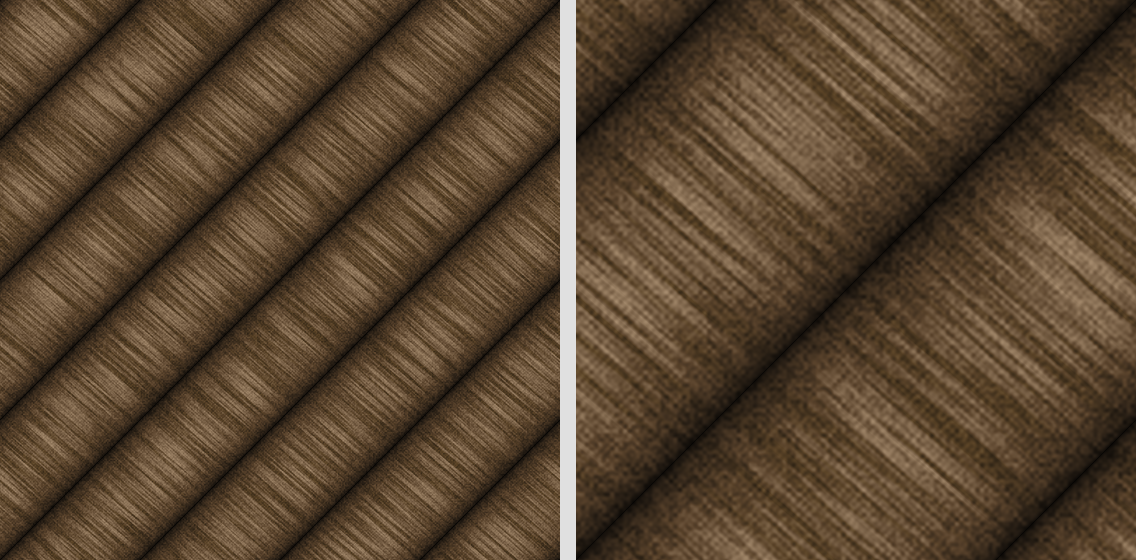
Left: the whole. Right: its middle third, enlarged.
Give the GLSL for this pattern, as a three.js fragment shader.

```glsl
// Diagonal rolls of brown fibrous cloth, separated by dark soft grooves.
varying vec2 vUv;

const float PI = 3.14159265;
const float ROLLS = 4.0;            // rolls along each edge
const float FIBRE_SKEW = 0.08;      // lean of the fibres across a roll
const float FIBRE_CONTRAST = 0.25;
const float FIBRE_SHARPNESS = 2.3;
const float FIBRE_EDGE = 0.35;      // share of the fibres left at the grooves
const float FIBRE_WARMTH = 0.12;    // extra brown in the dark fibres
const float PATCH_CONTRAST = 0.10;
const float GRAIN_CELLS = 400.0;
const float GRAIN_CENTRE = 0.28;
const float GRAIN_EDGE = 0.65;
const float WEAVE_THREADS = 170.0;
const float WEAVE_CONTRAST = 0.10;
const float ROUNDNESS = 0.48;       // falloff of light toward the grooves
const float GROOVE_TONE = 0.03;
const float CREST_TONE = 0.44;
const vec3 SHADOW = vec3(0.13, 0.10, 0.07);
const vec3 UMBER = vec3(0.35, 0.26, 0.17);
const vec3 TAN = vec3(0.58, 0.48, 0.37);

float hash(vec2 p) {
  vec3 q = fract(vec3(p.xyx) * 0.1031);
  q += dot(q, q.yzx + 33.33);
  return fract((q.x + q.y) * q.z);
}

// Hash of a cell that wraps over size, sliding by shift at each row of tiles.
float cellHash(vec2 cell, vec2 size, float shift) {
  float row = floor(cell.y / size.y);
  return hash(vec2(mod(cell.x - row * shift, size.x), cell.y - row * size.y));
}

float wrapNoise(vec2 p, vec2 size, float shift) {
  vec2 i = floor(p);
  vec2 f = fract(p);
  f = f * f * (3.0 - 2.0 * f);
  vec2 e = vec2(1.0, 0.0);
  float low = mix(cellHash(i, size, shift), cellHash(i + e.xy, size, shift), f.x);
  float high = mix(cellHash(i + e.yx, size, shift), cellHash(i + e.xx, size, shift), f.x);
  return mix(low, high, f.y);
}

// Noise in diagonal coordinates that still repeats over the square canvas.
float diagonalNoise(vec2 diagonal, vec2 cells) {
  return wrapNoise(diagonal * cells, vec2(2.0 * cells.x, cells.y), cells.x) - 0.5;
}

// Three-stop ramp indexed by the red channel, falling to black.
vec3 clothColour(float tone) {
  vec3 colour = SHADOW * clamp(tone / SHADOW.r, 0.0, 1.0);
  colour += (UMBER - SHADOW) * clamp((tone - SHADOW.r) / (UMBER.r - SHADOW.r), 0.0, 1.0);
  return colour + (TAN - UMBER) * max((tone - UMBER.r) / (TAN.r - UMBER.r), 0.0);
}

void main() {
  // Position along and across the rolls
  float across = vUv.x - vUv.y;
  float rollPos = fract(across * ROLLS);
  float along = vUv.x + vUv.y - FIBRE_SKEW * (rollPos - 0.5) / ROLLS;
  vec2 diagonal = vec2(along, across);

  // Rounded shading of each roll
  float crest = max(sin(PI * rollPos), 0.0);
  float tone = GROOVE_TONE + (CREST_TONE - GROOVE_TONE) * pow(crest, ROUNDNESS);

  // Long distinct fibres that span a roll, strongest on the crest
  float strands = 0.8 * diagonalNoise(diagonal, vec2(149.0, 5.0))
                + diagonalNoise(diagonal, vec2(223.0, 7.0))
                + 0.6 * diagonalNoise(diagonal, vec2(307.0, 11.0));
  float fibres = clamp(strands * FIBRE_SHARPNESS, -1.1, 1.1)
               * mix(FIBRE_EDGE, 1.0, smoothstep(0.1, 0.9, crest));
  float patches = diagonalNoise(diagonal, vec2(23.0, 10.0));

  // Fine grain and woven threads, strongest near the grooves
  float grain = wrapNoise(vUv * GRAIN_CELLS, vec2(GRAIN_CELLS), 0.0) - 0.5;
  vec2 threads = sin(2.0 * PI * WEAVE_THREADS * vUv);

  float detail = FIBRE_CONTRAST * fibres
               + PATCH_CONTRAST * patches
               + mix(GRAIN_EDGE, GRAIN_CENTRE, crest) * grain
               + WEAVE_CONTRAST * threads.x * threads.y;

  vec3 colour = clothColour(tone * (1.0 + detail));
  colour.b *= 1.0 - FIBRE_WARMTH * max(-fibres, 0.0);
  gl_FragColor = vec4(colour, 1.0);
}
```
